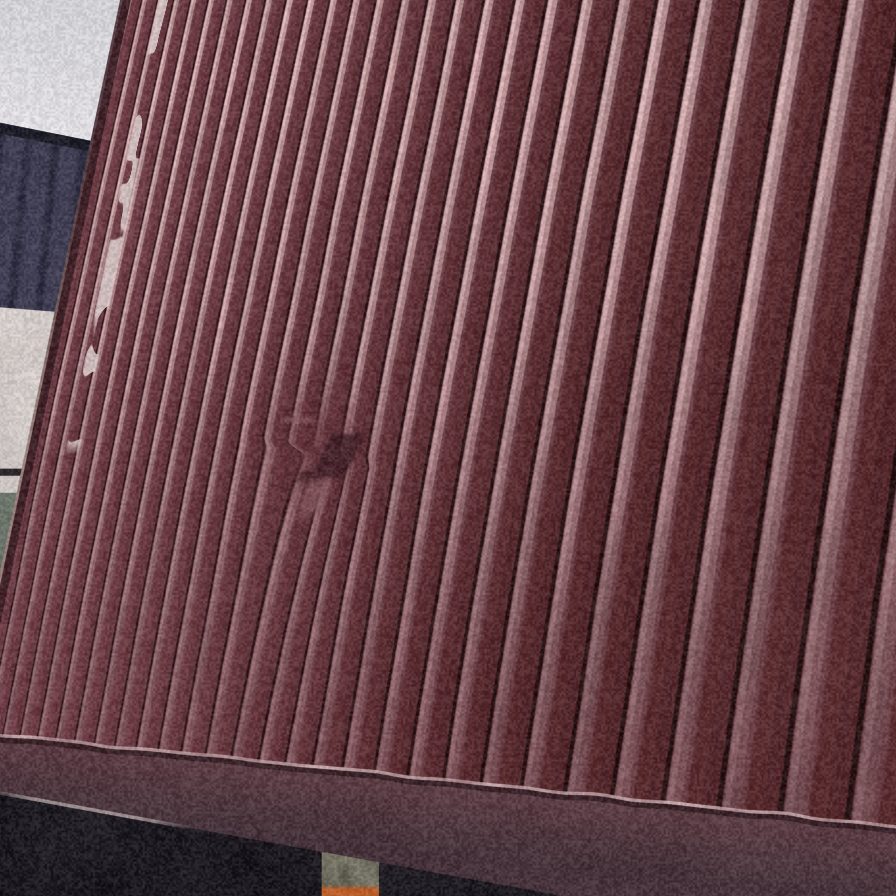
Give the GLSL for this texture, as a WebGL 1 fragment shader.

```glsl
precision highp float;
uniform vec2 u_resolution;

float hash(vec2 p) {
  p = fract(p * vec2(0.1031, 0.1137));
  p += dot(p, p.yx + 33.33);
  return fract((p.x + p.y) * p.x * 7.31 + p.y * 5.17);
}

float noise(vec2 p) {
  vec2 i = floor(p), f = fract(p);
  f = f * f * (3.0 - 2.0 * f);
  return mix(mix(hash(i), hash(i + vec2(1, 0)), f.x),
             mix(hash(i + vec2(0, 1)), hash(i + vec2(1, 1)), f.x), f.y);
}

// Soft step and soft band, both at least a pixel wide
float edge(float d, float soft) { return smoothstep(-soft, soft, d); }
float band(float d, float halfWidth, float soft) {
  return 1.0 - smoothstep(halfWidth - soft, halfWidth + soft, abs(d));
}

// Follows the leaning uprights back to the top edge
float upright(vec2 p) { return (p.x + 0.219 * p.y) / (1.0 + 0.068 * p.y); }

vec3 backdrop(vec2 p, float px) {
  vec3 sky = mix(vec3(0.81, 0.81, 0.83), vec3(0.87, 0.86, 0.88), p.y * 7.0);
  float slats = band(fract((p.x + 0.1 * p.y) * 32.0) - 0.5, 0.14, 0.12);
  vec3 navy = mix(vec3(0.26, 0.25, 0.33), vec3(0.18, 0.18, 0.25), slats);
  float roof = p.y - 0.137 - 0.2 * p.x;
  vec3 col = mix(sky, navy, edge(roof, px));
  col = mix(col, vec3(0.12, 0.12, 0.16), band(roof - 0.006, 0.006, px));
  vec3 pale = vec3(0.84, 0.81, 0.80) - 0.06 * noise(p * 25.0);
  col = mix(col, pale, edge(p.y - 0.343 - 0.08 * p.x, px));
  col = mix(col, vec3(0.42, 0.46, 0.42), edge(p.y - 0.55, px));
  return mix(col, vec3(0.16, 0.15, 0.16), band(p.y - 0.527, 0.004, px));
}

vec3 ribbedWall(vec2 p, float px) {
  float x = upright(p);

  // Dent: a few ribs break sideways below a crease
  vec2 d = p - vec2(0.355, 0.505);
  float across = x - 0.45;
  float below = edge(d.y - 0.2 * d.x, 0.007);
  float shove = 0.023 * exp(-across * across * 520.0) * below * exp(-max(d.y, 0.0) * 6.0);
  shove += 0.001 * (noise(vec2(x * 14.0, p.y * 9.0)) - 0.5);
  float bow = 0.005 * sin(3.1416 * p.y);
  float depth = x - shove + bow + 0.7305;

  // Ribs crowd together toward the left in perspective, with a slight drift in pitch
  float drift = 0.2 * sin(5.1 * (depth - 1.21)) * smoothstep(0.83, 1.13, depth);
  float count = 47.06 / depth + 0.22 - drift;
  float soft = 47.06 / (depth * depth) * px * 0.8 + 0.01;
  float u = 0.5 - fract(count + 0.5);
  float rib = floor(count + 0.5);
  float wear = noise(vec2(rib * 7.3, p.y * 11.0));
  float flattened = exp(-dot(d * vec2(20.0, 15.0), d * vec2(20.0, 15.0)));
  float relief = 1.0 - 0.85 * flattened;

  vec3 col = mix(vec3(0.42, 0.235, 0.27), vec3(0.34, 0.17, 0.185), smoothstep(0.15, 0.8, x));
  col *= 1.0 + 0.10 * u;
  col += 0.025 * (noise(p * vec2(6.0, 4.0)) - 0.5);
  col = mix(col, vec3(0.46, 0.30, 0.33), 0.65 * relief * band(u - 0.15, 0.08, soft + 0.02));
  col *= 1.0 - 0.52 * relief * band(u + 0.195, 0.045, soft);

  // Lit rib faces with a brighter ridge, fading downward
  vec3 ribColor = mix(vec3(0.72, 0.57, 0.58), vec3(0.48, 0.32, 0.345), smoothstep(0.1, 0.9, p.y));
  ribColor *= 0.92 + 0.14 * wear - 0.06 * smoothstep(0.55, 1.0, x);
  float face = band(u, 0.14, soft) * relief;
  col = mix(col, ribColor, face * (0.86 + 0.14 * hash(vec2(rib, 4.0))));
  float ridge = band(u + 0.06, 0.055, soft) * face;
  col += vec3(0.13, 0.14, 0.14) * ridge * (1.0 - 0.5 * smoothstep(0.2, 0.9, p.y));

  // Shadowed folds and a lit crease inside the dent
  float fold = max(abs(d.x - 0.024 + 0.5 * d.y) - 0.019, abs(d.y - 0.004) - 0.025);
  col = mix(col, vec3(0.25, 0.13, 0.16), 0.75 * (1.0 - edge(fold, 0.003)));
  float pit = length((d - vec2(-0.012, 0.028)) * vec2(1.0, 1.5));
  col = mix(col, vec3(0.26, 0.13, 0.16), 0.6 * (1.0 - edge(pit - 0.011, 0.004)));
  float panel = band(d.x - 0.012 + 0.3 * d.y, 0.013, 0.003) * band(d.y - 0.05, 0.02, 0.01);
  float crease = band(d.y + 0.036, 0.003, 0.003) * band(d.x + 0.022, 0.018, 0.005);
  col = mix(col, vec3(0.55, 0.38, 0.40), 0.6 * max(crease, panel));

  // Flaked pale paint down one strip
  float flakes = smoothstep(0.46, 0.52, noise(vec2(x * 110.0, p.y * 42.0)));
  flakes *= band(x - 0.185, 0.007, px + 0.001) * (1.0 - edge(p.y - 0.5, 0.01));
  col = mix(col, vec3(0.84, 0.78, 0.78), 0.9 * flakes);

  // Corner post on the left end
  col = mix(col, vec3(0.25, 0.14, 0.16), band(x - 0.141, 0.005, px));
  vec3 rim = mix(vec3(0.34, 0.25, 0.27), vec3(0.60, 0.51, 0.49), smoothstep(0.2, 0.5, p.y));
  return mix(col, rim, band(x - 0.135, 0.002, px));
}

vec3 underside(vec2 p, float px) {
  vec3 col = vec3(0.10, 0.09, 0.115) + 0.04 * noise(p * 18.0);
  float block = band(p.x - 0.391, 0.032, px) * edge(p.y - 0.951, px);
  vec3 blockColor = mix(vec3(0.36, 0.36, 0.31), vec3(0.50, 0.49, 0.43), noise(p * 70.0));
  blockColor = mix(blockColor, vec3(0.72, 0.37, 0.17), edge(p.y - 0.99, 0.003));
  return mix(col, blockColor, block);
}

void main() {
  vec2 p = gl_FragCoord.xy / u_resolution;
  p.y = 1.0 - p.y;
  float px = 0.75 / min(u_resolution.x, u_resolution.y);

  vec3 col = mix(backdrop(p, px), ribbedWall(p, px), edge(upright(p) - 0.134, px));

  // Bottom rail with a scuffed bright lip
  float lip = p.y - 0.820 - 0.1016 * p.x - 0.003 * (noise(vec2(p.x * 24.0, 2.0)) - 0.5);
  float railEnd = p.y - 0.885 - 0.183 * p.x;
  vec3 rail = mix(vec3(0.36, 0.24, 0.27), vec3(0.28, 0.205, 0.235), smoothstep(0.0, 0.09, lip));
  rail += 0.03 * (noise(p * vec2(12.0, 30.0)) - 0.5);
  col = mix(col, rail, edge(lip, px));
  col = mix(col, vec3(0.17, 0.10, 0.12), 0.7 * band(lip - 0.005, 0.003, px));
  col = mix(col, vec3(0.78, 0.67, 0.68), (0.6 + 0.4 * noise(p * 40.0)) * band(lip, 0.0018, px));
  col = mix(col, underside(p, px), edge(railEnd, px));
  col = mix(col, vec3(0.60, 0.54, 0.55), band(railEnd, 0.002, px) * band(p.x - 0.1, 0.09, 0.04));

  // Fine grain
  col += 0.12 * (noise(p * 430.0) - 0.5) + 0.03 * (noise(p * 190.0 + 9.0) - 0.5);
  gl_FragColor = vec4(clamp(col, 0.0, 1.0), 1.0);
}
```
